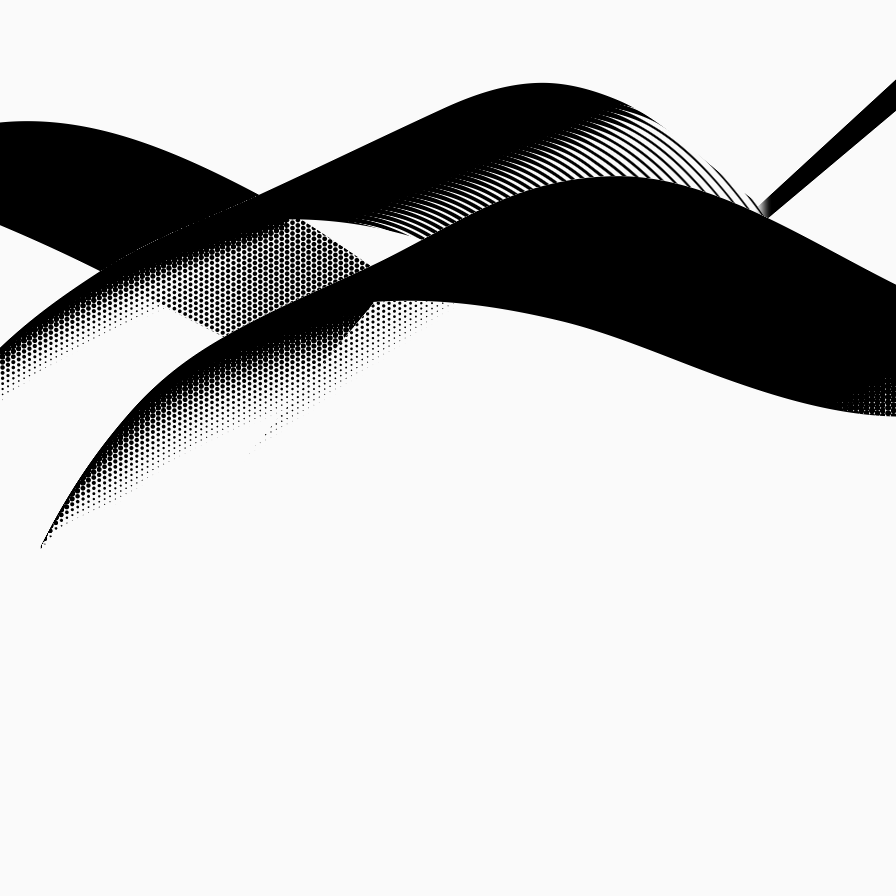
Give the GLSL for this background, as a Shadertoy shader.

```glsl
// Black halftone ribbons rolling in waves over an off-white ground.

const float GRID = 768.0;       // design units across the canvas, y running down
const float DOT_PITCH = 4.6;
const vec3 PAPER = vec3(0.98);
const vec3 INK = vec3(0.0);

// Cubic through two knots with given heights and slopes, flat outside.
float hermite(float x, vec2 knot, vec2 height, vec2 slope) {
    float w = knot.y - knot.x;
    float t = clamp((x - knot.x) / w, 0.0, 1.0);
    float s = 1.0 - t;
    return mix(height.x, height.y, t * t * (3.0 - 2.0 * t))
         + w * t * s * (s * slope.x - t * slope.y);
}

// Smooth edge made of three joined cubics.
float wave(float x, vec4 knot, vec4 height, vec4 slope) {
    if (x < knot.y) return hermite(x, knot.xy, height.xy, slope.xy);
    if (x < knot.z) return hermite(x, knot.yz, height.yz, slope.yz);
    return hermite(x, knot.zw, height.zw, slope.zw);
}

// Antialiased inside test for a signed distance.
float fill(float d, float px) {
    return clamp(0.5 + d / px, 0.0, 1.0);
}

// Area between an upper and a lower edge.
float between(float y, float upper, float lower, float px) {
    return fill(y - upper, px) * fill(lower - y, px);
}

// Staggered dots that merge into solid ink as tone reaches 1.
float halftone(vec2 p, float tone, float px) {
    vec2 q = p / DOT_PITCH;
    q.y += 0.5 * mod(floor(q.x), 2.0);
    float radius = 0.56 * sqrt(tone) + 0.35 * pow(tone, 4.0);
    float d = (radius - length(fract(q) - 0.5)) * DOT_PITCH;
    return fill(d, px) * smoothstep(0.0, 0.04, tone);
}

// Tone that stays solid to a depth, then thins out.
float fade(float depth, float solid, float reach) {
    float t = clamp((depth - solid) / max(reach, 0.01), 0.0, 1.0);
    return pow(1.0 - t, 1.5);
}

// Fan of curved lines leaving a rising diagonal, thinning to the right.
float stripes(vec2 p, float px) {
    float drop = p.y - 188.0 + 0.42 * (p.x - 270.0);
    float along = clamp((p.x - 270.0) / 240.0, 0.0, 1.0);
    float bend = mix(0.0018, 0.005, along);
    float run = (sqrt(max(0.176 + 4.0 * bend * drop, 0.0)) - 0.42) / (2.0 * bend);
    float phase = (p.x - 270.0 - run) / 240.0 * 37.0;
    float thin = clamp((p.x - 400.0) / 220.0, 0.0, 1.0);
    float width = mix(1.4, 0.62 - 0.4 * thin, smoothstep(-5.0, 42.0, drop));
    return fill((width - abs(2.0 * fract(phase) - 1.0)) * 2.5, px);
}

void mainImage(out vec4 fragColor, in vec2 fragCoord) {
    vec2 uv = fragCoord / iResolution.xy;
    vec2 p = vec2(uv.x, 1.0 - uv.y) * GRID;
    float px = GRID / iResolution.y;
    float x = p.x, y = p.y;

    // Ribbon edges
    float backTop = wave(x, vec4(0, 100, 222, 318), vec4(105, 115, 167, 228),
                         vec4(-0.1, 0.28, 0.53, 0.68));
    float backLow = wave(x, vec4(0, 85, 120, 192), vec4(193, 232, 252, 289),
                         vec4(0.42, 0.5, 0.54, 0.52));
    float midTop = x < 380.0
        ? wave(x, vec4(0, 85, 222, 380), vec4(298, 233, 167, 93),
               vec4(-0.95, -0.65, -0.46, -0.46))
        : wave(x, vec4(380, 465, 530, 655), vec4(93, 71, 86, 178),
               vec4(-0.46, 0.0, 0.42, 0.7));
    float midLow = 188.0 + 0.0014 * (x - 250.0) * (x - 250.0);
    float frontTop = x < 318.0
        ? wave(x, vec4(35, 110, 190, 318), vec4(468, 355, 290, 228),
               vec4(-2.0, -1.15, -0.58, -0.47))
        : wave(x, vec4(318, 450, 530, 768), vec4(228, 164, 151, 244),
               vec4(-0.47, -0.33, 0.0, 0.5));
    float frontLow = wave(x, vec4(318, 480, 620, 768), vec4(259, 275, 324, 357),
                          vec4(-0.08, 0.24, 0.36, 0.02));

    // Back ribbon: solid, then dots where the middle ribbon crosses it
    float tone = y < midTop ? 1.0 : mix(0.3, 0.52, smoothstep(100.0, 260.0, x));
    float ink = between(y, backTop, min(backLow, frontTop), px)
              * fill(318.0 - x, px) * halftone(p, tone, px);

    // Middle ribbon: fading tail on the left, striped crest on the right
    tone = fade(y - midTop, 0.11 * x, 50.0);
    ink = max(ink, fill(y - midTop, px) * fill(246.0 - x, px) * halftone(p, tone, px));
    ink = max(ink, between(y, midTop, min(midLow, frontTop), px)
                 * fill(x - 245.0, px) * fill(657.0 - x, px) * stripes(p, px));

    // Front ribbon: fading tail, cut by a slanted fold
    tone = fade(y - frontTop, max(0.0, 0.15 * (x - 110.0)),
                75.0 * smoothstep(20.0, 120.0, x));
    float fold = 320.0 - 0.83 * max(y - 260.0, 0.0) - x;
    ink = max(ink, fill(y - frontTop, px) * fill(fold, px)
                 * fill(x - 35.0, px) * halftone(p, tone, px));

    // Faint dots past the fold
    float rim = (x - 390.0) * 0.585 + (y - 268.0) * 0.81;
    tone = 0.3 * (1.0 - smoothstep(-46.0, 0.0, rim));
    ink = max(ink, fill(-fold, px) * fill(y - frontLow, px) * halftone(p, tone, px));

    // Front ribbon body, speckled at its lower right
    float speckle = ((x - 680.0) * 0.5 + (y - 338.0) * 0.87) / 60.0;
    tone = 1.0 - 0.3 * smoothstep(0.0, 1.0, speckle);
    ink = max(ink, between(y, frontTop, frontLow, px)
                 * fill(x - 318.0, px) * halftone(p, tone, px));

    // Narrow blade rising to the right edge
    float bladeTop = 172.0 - 0.92 * (x - 655.0);
    float bladeLow = 184.0 - 0.84 * (x - 662.0);
    ink = max(ink, between(y, bladeTop, min(bladeLow, frontTop), px)
                 * smoothstep(646.0, 662.0, x));

    fragColor = vec4(mix(PAPER, INK, ink), 1.0);
}
```
